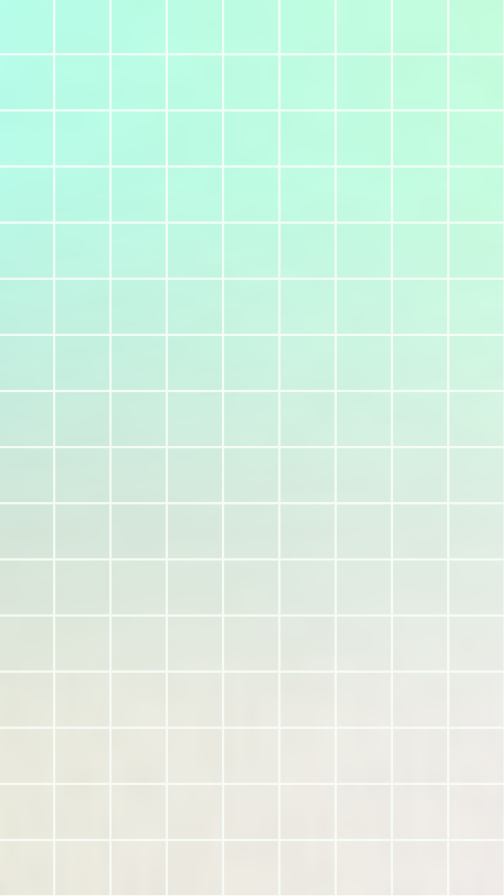
A WebGL 2 fragment shader for this pattern:

```glsl
#version 300 es
precision highp float;
// Thin white square grid over a soft mint-to-ivory gradient.
// Colour stops run up the left and right edges and are blended across;
// faint noise mottles the ground, with upright streaks near the bottom.

uniform vec2 u_resolution;
out vec4 fragColor;

// Lengths are fractions of the canvas width.
const vec2 GRID_PITCH = vec2(0.1117, 0.11136);
const vec2 GRID_ORIGIN = vec2(0.1075, 0.1111);
const float LINE_WIDTH = 0.0045;
const float LINE_OPACITY = 0.88;
const vec3 LINE_COLOR = vec3(0.975, 0.995, 0.975);
const float MOTTLE = 0.010;
const float STREAK = 0.014;

// Evenly spaced stops, bottom to top.
const int LAST_STOP = 5;
const vec3 LEFT_STOPS[6] = vec3[6](
  vec3(0.915, 0.910, 0.860), vec3(0.905, 0.910, 0.860),
  vec3(0.830, 0.895, 0.845), vec3(0.765, 0.935, 0.875),
  vec3(0.715, 0.980, 0.905), vec3(0.710, 0.990, 0.910));
const vec3 RIGHT_STOPS[6] = vec3[6](
  vec3(0.940, 0.920, 0.910), vec3(0.935, 0.928, 0.912),
  vec3(0.880, 0.930, 0.890), vec3(0.820, 0.965, 0.885),
  vec3(0.770, 0.990, 0.875), vec3(0.770, 0.990, 0.865));

float hash(vec2 p) {
  vec3 q = fract(vec3(p.xyx) * 0.1031);
  q += dot(q, q.yzx + 33.33);
  return fract((q.x + q.y) * q.z);
}

float valueNoise(vec2 p) {
  vec2 cell = floor(p);
  vec2 f = fract(p);
  f = f * f * (3.0 - 2.0 * f);
  float low = mix(hash(cell), hash(cell + vec2(1.0, 0.0)), f.x);
  float high = mix(hash(cell + vec2(0.0, 1.0)), hash(cell + 1.0), f.x);
  return mix(low, high, f.y);
}

vec3 ground(vec2 uv) {
  float t = clamp(uv.y, 0.0, 1.0) * float(LAST_STOP);
  int i = min(int(t), LAST_STOP - 1);
  float f = t - float(i);
  vec3 left = mix(LEFT_STOPS[i], LEFT_STOPS[i + 1], f);
  vec3 right = mix(RIGHT_STOPS[i], RIGHT_STOPS[i + 1], f);
  return mix(left, right, uv.x);
}

// Antialiased coverage of the nearest line on each axis.
vec2 gridCoverage(vec2 p, float pixel) {
  vec2 offset = (p - GRID_ORIGIN) / GRID_PITCH;
  vec2 dist = abs(fract(offset + 0.5) - 0.5) * GRID_PITCH;
  vec2 edge = (0.5 * LINE_WIDTH - dist) / pixel + 0.5;
  return clamp(edge, 0.0, 1.0) * min(1.0, LINE_WIDTH / pixel);
}

void main() {
  vec2 uv = gl_FragCoord.xy / u_resolution;
  vec2 p = gl_FragCoord.xy / u_resolution.x;
  float pixel = 1.0 / u_resolution.x;

  // Ground with faint unevenness
  vec3 color = ground(uv);
  color += MOTTLE * (valueNoise(p * vec2(14.0, 22.0)) - 0.5);
  float lowerPart = 1.0 - smoothstep(0.12, 0.35, uv.y);
  color += STREAK * lowerPart * (valueNoise(p * vec2(42.0, 9.0)) - 0.5);

  // Grid lines
  vec2 lines = gridCoverage(p, pixel);
  color = mix(color, LINE_COLOR, LINE_OPACITY * max(lines.x, lines.y));

  fragColor = vec4(clamp(color, 0.0, 1.0), 1.0);
}
```
